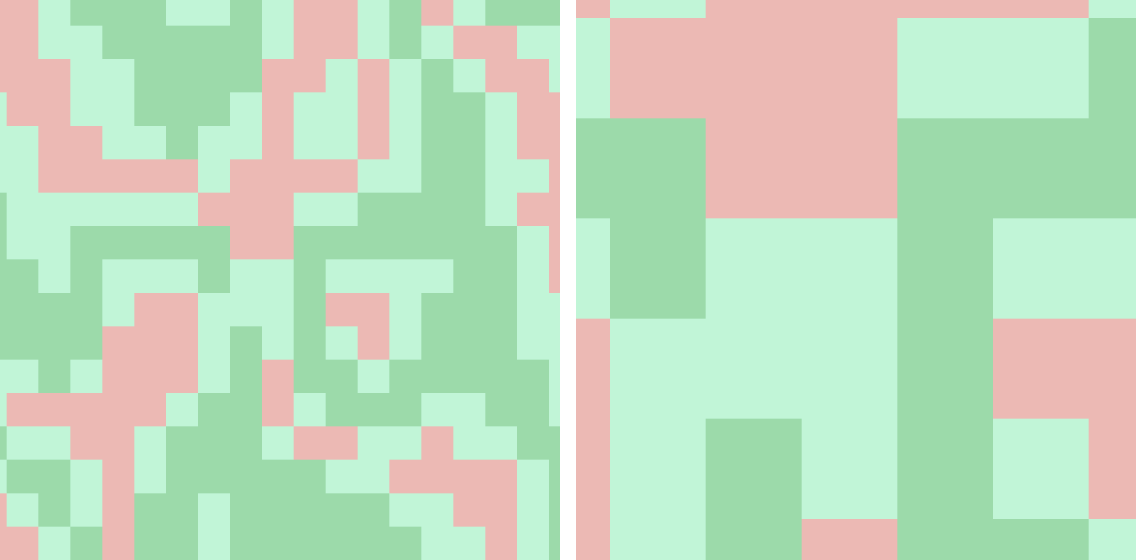
Left, the full canvas; right, a detail of the centre.
This pattern is drawn by a WebGL 2 fragment shader. Its source:

```glsl
#version 300 es
precision highp float;
// Blocky three-colour camouflage: a warped, folded wave sampled once per grid cell.

#define GRID        vec2(17.55, 16.77)  // cells across the canvas
#define GRID_SHIFT  vec2(-0.206, 0.0)   // offset of the grid, in cells
#define WAVE        vec2(0.114, 0.048)  // wave cycles per cell
#define PATCH_SIZE  vec2(5.0, 6.5)      // size of the warping patches, in cells
#define WARP        1.6                 // strength of the warp, in cycles
#define SPECKLE     0.13                // random change from cell to cell
#define GREEN_SHARE 0.33
#define PINK_SHARE  0.25
#define SEED        29u
#define AA          3                   // samples per pixel side

uniform vec2 u_resolution;
out vec4 fragColor;

const vec3 MINT  = vec3(0.755, 0.960, 0.843);
const vec3 GREEN = vec3(0.610, 0.855, 0.665);
const vec3 PINK  = vec3(0.926, 0.727, 0.707);

// Integer hash of a lattice point, from 0 to 1
float hash(vec2 point, uint salt) {
    uvec2 q = uvec2(ivec2(point) + 64);
    uint h = q.x * 0x9E3779B1u ^ q.y * 0x85EBCA77u ^ (salt + SEED) * 0xC2B2AE3Du;
    h = (h ^ (h >> 15)) * 0x2C1B3C6Du;
    h = (h ^ (h >> 12)) * 0x297A2D39u;
    h ^= h >> 15;
    return float(h >> 8) / 16777216.0;
}

// Smooth value noise, from 0 to 1
float valueNoise(vec2 p) {
    vec2 corner = floor(p);
    vec2 t = smoothstep(0.0, 1.0, p - corner);
    float low  = mix(hash(corner, 1u), hash(corner + vec2(1, 0), 1u), t.x);
    float high = mix(hash(corner + vec2(0, 1), 1u), hash(corner + vec2(1, 1), 1u), t.x);
    return mix(low, high, t.y);
}

// Evenly spread level of a cell; folding keeps the colour shares steady
float cellLevel(vec2 cell) {
    float phase = dot(cell, WAVE) + WARP * valueNoise(cell / PATCH_SIZE);
    float folded = abs(2.0 * fract(phase) - 1.0);
    return folded + SPECKLE * (hash(cell, 2u) - 0.5);
}

// Low levels are green, middle ones mint, high ones pink
vec3 cellColor(vec2 cell) {
    float level = cellLevel(cell);
    vec3 color = mix(GREEN, MINT, step(GREEN_SHARE, level));
    return mix(color, PINK, step(1.0 - PINK_SHARE, level));
}

void main() {
    // Average a small grid of samples to smooth the cell edges
    vec3 sum = vec3(0.0);
    for (int j = 0; j < AA; j++) {
        for (int i = 0; i < AA; i++) {
            vec2 offset = (vec2(i, j) + 0.5) / float(AA) - 0.5;
            vec2 uv = (gl_FragCoord.xy + offset) / u_resolution;
            sum += cellColor(floor(uv * GRID + GRID_SHIFT));
        }
    }
    fragColor = vec4(sum / float(AA * AA), 1.0);
}
```
